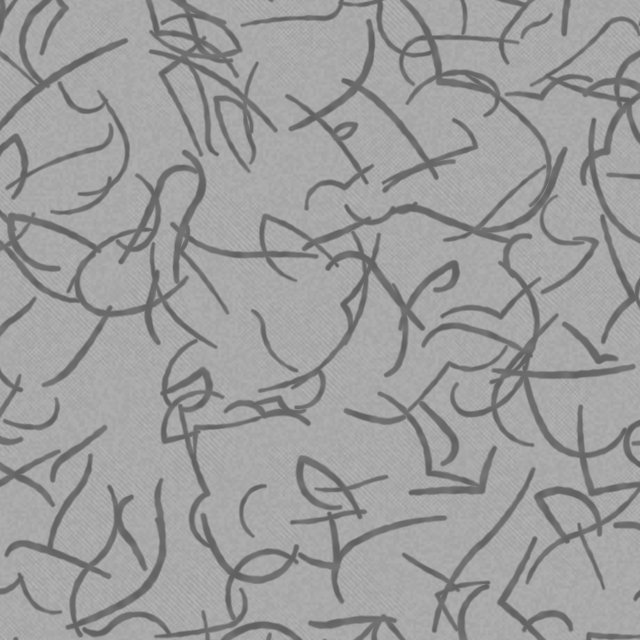
Give the GLSL for this pattern, as a Shadertoy shader.

```glsl
// Scattered dark, curled brush strokes on a finely woven grey ground.

const float CELLS        = 11.0;                // stroke joints per canvas height
const float JITTER       = 0.85;                // joint scatter inside its cell
const vec2  ARM_LENGTH   = vec2(0.025, 0.155);  // shortest, longest arm
const vec2  ARM_BEND     = vec2(0.15, 2.7);     // total turn of an arm, radians
const float MIN_RADIUS   = 0.028;               // tightest curl
const vec2  HALF_WIDTH   = vec2(0.0034, 0.0062);
const float TIP_TAPER    = 0.68;                // width left at the arm tip
const float KINK_CHANCE  = 0.35;
const float KINK_ANGLE   = 1.5;
const float EDGE_SOFT    = 0.0021;
const float WOBBLE       = 0.0009;              // roughness of stroke edges
const float GROUND       = 0.663;
const float INK_DARK     = 0.375;
const float INK_LIGHT    = 0.455;
const float WEAVE_FREQ   = 145.0;               // weave threads per canvas height
const float WEAVE_AMOUNT = 0.026;
const float GRAIN_AMOUNT = 0.045;
const float PI           = 3.14159265;

// Integer hash: three values in 0..1 per lattice cell and seed
vec3 hash3(vec2 cell, int seed) {
    uvec3 v = uvec3(ivec3(ivec2(cell) + 4096, seed));
    v = v * 1664525u + 1013904223u;
    v.x += v.y * v.z; v.y += v.z * v.x; v.z += v.x * v.y;
    v ^= v >> 16u;
    v.x += v.y * v.z; v.y += v.z * v.x; v.z += v.x * v.y;
    return vec3(v >> 8u) / 16777216.0;
}

// Smooth value noise in 0..1
float valueNoise(vec2 p, int seed) {
    vec2 i = floor(p), f = fract(p);
    f = f * f * (3.0 - 2.0 * f);
    float low  = mix(hash3(i, seed).x, hash3(i + vec2(1, 0), seed).x, f.x);
    float high = mix(hash3(i + vec2(0, 1), seed).x, hash3(i + vec2(1, 1), seed).x, f.x);
    return mix(low, high, f.y);
}

// Arc leaving the origin along heading; returns distance and position 0..1 along it
vec2 arcDistance(vec2 p, float heading, float side, float len, float bend) {
    float c = cos(heading), s = sin(heading);
    vec2 q = vec2(c * p.x + s * p.y, side * (c * p.y - s * p.x));
    float radius = len / bend;
    float angle = atan(q.x, radius - q.y) - 0.5 * bend;
    angle -= 2.0 * PI * round(angle / (2.0 * PI));
    angle = clamp(angle, -0.5 * bend, 0.5 * bend) + 0.5 * bend;
    vec2 nearest = radius * vec2(sin(angle), 1.0 - cos(angle));
    return vec2(length(q - nearest), angle / bend);
}

// Ink coverage of all strokes whose joints lie near p
float strokeCoverage(vec2 p, float soft) {
    vec2 home = floor(p * CELLS);
    float rough = (valueNoise(p * 110.0, 7) - 0.5) * 2.0 * WOBBLE;
    float coverage = 0.0;
    for (int y = -2; y <= 2; y++)
    for (int x = -2; x <= 2; x++) {
        vec2 cell = home + vec2(x, y);
        vec3 place = hash3(cell, 1);
        vec3 style = hash3(cell, 2);
        vec2 joint = (cell + 0.5 + JITTER * (place.xy - 0.5)) / CELLS;
        vec2 d = p - joint;
        if (dot(d, d) > 0.03) continue;

        float heading = 2.0 * PI * place.z;
        float side = style.x < 0.5 ? -1.0 : 1.0;
        float halfWidth = mix(HALF_WIDTH.x, HALF_WIDTH.y, style.z);

        // Two arms leave each joint, forming a C, an S or a sharp corner
        for (int arm = 0; arm < 2; arm++) {
            vec3 shape = hash3(cell, 3 + arm);
            float len = mix(ARM_LENGTH.x, ARM_LENGTH.y, shape.x);
            float bend = mix(ARM_BEND.x, ARM_BEND.y, shape.y * shape.y);
            bend = min(bend, len / MIN_RADIUS);
            vec2 arc = arcDistance(d, heading, side, len, bend);
            float w = halfWidth * mix(1.0, TIP_TAPER, arc.y * arc.y) + rough;
            coverage = max(coverage, 1.0 - smoothstep(w - soft, w + soft, arc.x));

            heading += PI;
            if (style.y < KINK_CHANCE) heading += KINK_ANGLE * (shape.z < 0.5 ? -1.0 : 1.0);
            if (shape.z < 0.7) side = -side;
        }
    }
    return coverage;
}

// Patchy diagonal weave with irregular grain
float groundTexture(vec2 p) {
    vec2 thread = p * WEAVE_FREQ * 2.0 * PI;
    float checker = sin(thread.x) * sin(thread.y);
    float diagonal = sin(0.8 * (thread.x + thread.y));
    float weave = mix(checker, diagonal, valueNoise(p * 13.0, 11));
    float patches = smoothstep(0.2, 0.75, valueNoise(p * 18.0, 12));
    float grain = valueNoise(p * 230.0, 13) - 0.5;
    return WEAVE_AMOUNT * weave * patches + GRAIN_AMOUNT * grain;
}

void mainImage(out vec4 fragColor, in vec2 fragCoord) {
    vec2 p = fragCoord / iResolution.y;
    float soft = max(EDGE_SOFT, 0.7 / iResolution.y);

    float ground = GROUND + groundTexture(p);
    float ink = mix(INK_DARK, INK_LIGHT, valueNoise(p * 70.0, 14));
    float grey = mix(ground, ink, strokeCoverage(p, soft));
    fragColor = vec4(vec3(grey), 1.0);
}
```
